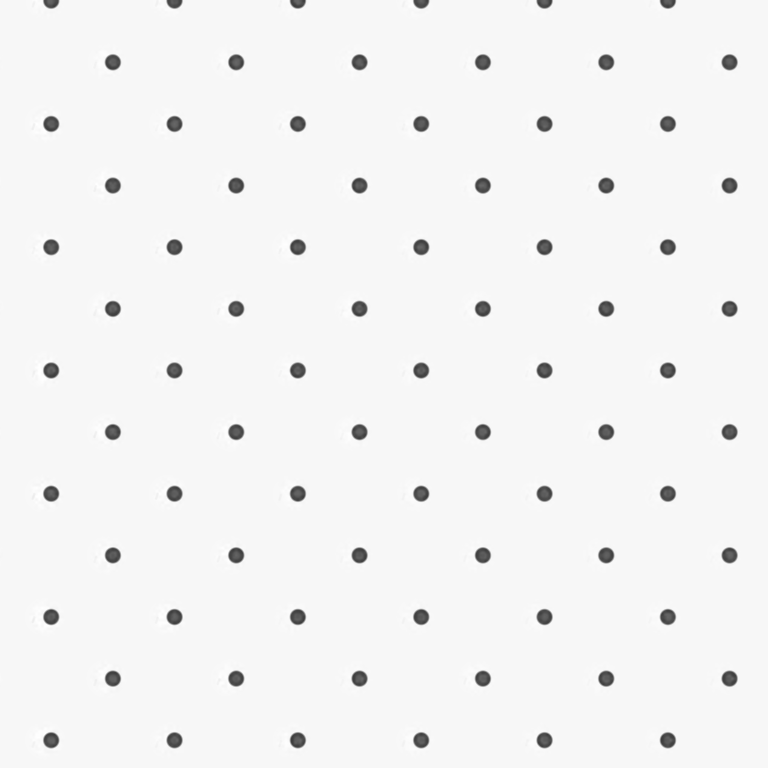
Write a Shadertoy shader that draws this pattern.

```glsl
// Small charcoal dots on a pale ground, set on two interleaved square lattices.
// Each dot has a soft edge, a slightly lighter core, and faint print wear
// beside it: a white halo, fine specks and a grey tick, fading to the right.

#define PITCH vec2(0.1606, 0.1605)
#define ORIGIN vec2(0.0667, 0.0361)
#define RADIUS 0.0101
#define EDGE 0.0017
#define GRAIN 260.0
#define WEAR 0.045
#define PAPER vec3(0.969)
#define INK_RIM vec3(0.275)
#define INK_CORE vec3(0.365)

float hash(vec2 p) {
    vec3 q = fract(vec3(p.xyx) * 0.1031);
    q += dot(q, q.yzx + 33.33);
    return fract((q.x + q.y) * q.z);
}

float valueNoise(vec2 p) {
    vec2 i = floor(p), f = fract(p);
    f = f * f * (3.0 - 2.0 * f);
    return mix(mix(hash(i), hash(i + vec2(1, 0)), f.x),
               mix(hash(i + vec2(0, 1)), hash(i + vec2(1, 1)), f.x), f.y);
}

float segmentDistance(vec2 p, vec2 a, vec2 b) {
    vec2 ab = b - a;
    return length(p - a - ab * clamp(dot(p - a, ab) / dot(ab, ab), 0.0, 1.0));
}

// Brightness change around one dot
float printWear(vec2 p, vec2 id, float strength) {
    float vary = hash(id + 17.0);
    float halo = exp(-dot(p + vec2(0.010, 0.0), p + vec2(0.010, 0.0)) / 0.00022);
    float reach = 1.0 - smoothstep(0.014, 0.027, length(p + vec2(0.006, 0.0)));
    float specks = valueNoise(p * GRAIN + id * 37.0 + 200.0) - 0.55;
    vec2 tickFoot = vec2(-0.024, -0.009 + 0.003 * vary);
    float tick = 1.0 - smoothstep(0.0004, 0.0026,
        segmentDistance(p, tickFoot, tickFoot + vec2(0.002, 0.006)));
    return strength * (0.55 * halo + 0.9 * reach * specks
                       - (0.5 + 0.5 * vary) * tick);
}

void mainImage(out vec4 fragColor, in vec2 fragCoord) {
    vec2 uv = fragCoord / iResolution.xy;
    float edge = max(EDGE, 0.75 / iResolution.y);
    vec3 color = PAPER;

    // Two lattices, the second shifted by half a pitch
    for (int layer = 0; layer < 2; layer++) {
        float shift = 0.5 * float(layer);
        vec2 grid = (uv - ORIGIN) / PITCH - shift;
        vec2 id = floor(grid + 0.5);
        vec2 p = (grid - id) * PITCH;
        vec2 center = ORIGIN + (id + shift) * PITCH;

        float fade = mix(1.0, 0.35, clamp(center.x, 0.0, 1.0));
        float strength = WEAR * fade * mix(0.7, 1.1, hash(id + 50.0 + shift));
        color += printWear(p, id + shift * 11.0, strength);

        float d = length(p);
        vec3 ink = mix(INK_CORE, INK_RIM, smoothstep(0.3, 0.75, d / RADIUS));
        ink += 0.07 * (valueNoise(p * GRAIN + id * 13.0 + 400.0) - 0.5);
        color = mix(color, ink, 1.0 - smoothstep(RADIUS - edge, RADIUS + edge, d));
    }

    fragColor = vec4(clamp(color, 0.0, 1.0), 1.0);
}
```
